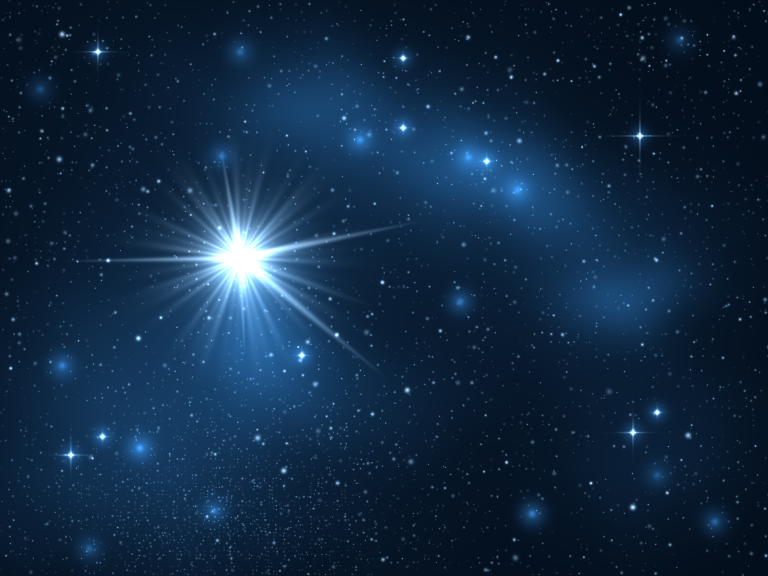
Give the GLSL for this background, as a Shadertoy shader.

```glsl
const vec3 NIGHT = vec3(0.010, 0.050, 0.100);
const vec3 NEBULA = vec3(0.125, 0.310, 0.480);
const vec3 HALO_BLUE = vec3(0.20, 0.48, 0.75);
const vec3 STAR_WHITE = vec3(0.75, 0.90, 1.00);
const vec3 RAY_SILVER = vec3(0.62, 0.70, 0.77);

// Position and strength of soft blue halos
const vec3 HALOS[15] = vec3[15](
    vec3(0.417, 0.910, 0.45), vec3(0.625, 0.757, 0.55), vec3(0.070, 0.845, 0.35),
    vec3(0.243, 0.222, 0.70), vec3(0.799, 0.476, 0.55), vec3(0.924, 0.108, 0.65),
    vec3(0.108, 0.365, 0.55), vec3(0.372, 0.113, 0.50), vec3(1.241, 0.094, 0.50),
    vec3(0.155, 0.047, 0.40), vec3(0.385, 0.729, 0.45), vec3(0.899, 0.670, 0.50),
    vec3(0.813, 0.727, 0.50), vec3(1.141, 0.175, 0.35), vec3(1.180, 0.930, 0.35));

// Position and spike length of sparkling stars
const vec3 SPARKLES[10] = vec3[10](
    vec3(1.111, 0.764, 0.060), vec3(0.170, 0.910, 0.038), vec3(0.123, 0.210, 0.036),
    vec3(1.099, 0.249, 0.038), vec3(0.700, 0.899, 0.014), vec3(0.700, 0.778, 0.014),
    vec3(0.845, 0.720, 0.015), vec3(0.524, 0.383, 0.016), vec3(0.178, 0.242, 0.015),
    vec3(1.141, 0.284, 0.015));

vec3 hash3(vec2 cell) {
    vec3 h = fract(cell.xyx * vec3(0.1031, 0.1030, 0.0973));
    h += dot(h, h.yxz + 33.33);
    return fract((h.xxy + h.yzz) * h.zyx);
}

float cloud(vec2 p, vec2 center, vec2 radius, float tilt) {
    float c = cos(tilt), s = sin(tilt);
    vec2 d = p - center;
    vec2 q = vec2(c * d.x + s * d.y, c * d.y - s * d.x) / radius;
    return exp(-dot(q, q));
}

float spot(vec2 d, float radius) {
    return exp(-dot(d, d) / (radius * radius));
}

// One star per chosen grid cell, kept clear of the cell border
float starLayer(vec2 p, float grid, float chance, float radius) {
    vec2 cell = floor(p * grid);
    vec3 h = hash3(cell + grid);
    vec3 k = hash3(cell + grid * 3.0 + 17.0);
    vec2 center = (cell + 0.2 + 0.6 * h.xy) / grid;
    float size = radius * mix(0.65, 1.25, k.x * k.x);
    return step(h.z, chance) * mix(0.25, 1.0, k.y * k.y) * spot(p - center, size);
}

// Tapering beam leaving the origin
float beam(vec2 d, float angle, float reach, float width) {
    vec2 dir = vec2(cos(angle), sin(angle));
    float along = dot(d, dir) / reach;
    float across = dot(d, vec2(-dir.y, dir.x));
    float fade = clamp(1.0 - along, 0.0, 1.0);
    float w = width * (0.3 + 0.7 * fade);
    return smoothstep(0.0, 0.06, along) * fade * exp(-across * across / (w * w));
}

float rayFan(vec2 d) {
    float a = atan(d.y, d.x);
    float wave = 0.5 + 0.2 * sin(9.0 * a + 0.7) + 0.2 * sin(23.0 * a + 2.1)
               + 0.17 * sin(41.0 * a + 4.0);
    float r = length(d);
    return pow(max(wave, 0.0), 2.0) * exp(-r / 0.085) * smoothstep(0.27, 0.10, r);
}

float sparkle(vec2 d, float reach) {
    vec2 a = abs(d);
    vec2 thin = exp(-a * a / 0.0000025);
    vec2 fade = exp(-a * 3.2 / reach);
    return 0.65 * (thin.y * fade.x + thin.x * fade.y) + spot(d, 0.0042);
}

float nebula(vec2 p) {
    p += 0.012 * sin(p.yx * 17.0 + vec2(0.5, 2.0)) + 0.005 * sin(p.yx * 41.0 + p * 13.0);
    float g = 0.12 * cloud(p, vec2(0.50, 0.55), vec2(0.70, 0.55), 0.0);
    g += 0.42 * cloud(p, vec2(0.72, 0.74), vec2(0.36, 0.13), -0.35);
    g += 0.48 * cloud(p, vec2(0.87, 0.68), vec2(0.15, 0.075), -0.50);
    g += 0.25 * cloud(p, vec2(0.55, 0.81), vec2(0.13, 0.08), 0.2);
    g += 0.25 * cloud(p, vec2(0.40, 0.50), vec2(0.27, 0.24), 0.0);
    g += 0.60 * cloud(p, vec2(0.46, 0.42), vec2(0.09, 0.13), 0.25);
    g += 0.42 * cloud(p, vec2(0.22, 0.25), vec2(0.24, 0.19), 0.3);
    g += 0.20 * cloud(p, vec2(0.58, 0.31), vec2(0.20, 0.10), 0.0);
    g += 0.48 * cloud(p, vec2(1.09, 0.487), vec2(0.10, 0.065), 0.1);
    g += 0.18 * cloud(p, vec2(1.03, 0.50), vec2(0.20, 0.15), 0.0);
    g += 0.20 * cloud(p, vec2(1.13, 0.22), vec2(0.17, 0.15), 0.0);
    return g + 0.13 * cloud(p, vec2(0.42, 0.10), vec2(0.28, 0.13), 0.0);
}

void mainImage(out vec4 fragColor, in vec2 fragCoord) {
    vec2 p = fragCoord / iResolution.y;
    vec3 color = NIGHT + NEBULA * nebula(p);

    // Scattered stars, thicker in the upper corners and the lower middle
    float crowd = cloud(p, vec2(1.12, 0.90), vec2(0.25, 0.20), 0.0)
                + cloud(p, vec2(0.05, 0.72), vec2(0.16, 0.24), 0.0)
                + 0.7 * cloud(p, vec2(0.68, 0.40), vec2(0.26, 0.17), 0.0);
    float dust = cloud(p, vec2(0.40, 0.09), vec2(0.25, 0.16), 0.0);
    float stars = starLayer(p, 23.0, 0.07 + 0.30 * crowd, 0.0038);
    stars += 0.75 * starLayer(p, 41.0, 0.12 + 0.22 * crowd, 0.0026);
    stars += 0.50 * starLayer(p, 77.0, 0.16 + 0.12 * crowd, 0.0019);
    stars += 0.40 * starLayer(p, 151.0, 0.04 + 0.55 * dust, 0.0016);
    color += STAR_WHITE * stars;

    // Halos and sparkles
    for (int i = 0; i < 15; i++) {
        vec2 d = p - HALOS[i].xy;
        color += HALO_BLUE * HALOS[i].z * (0.65 * spot(d, 0.022) + 0.7 * spot(d, 0.006));
    }
    for (int i = 0; i < 10; i++) {
        vec2 d = p - SPARKLES[i].xy;
        color += STAR_WHITE * sparkle(d, SPARKLES[i].z) + HALO_BLUE * 0.35 * spot(d, 0.016);
    }

    // Great star: fan, long beams and core
    vec2 d = p - vec2(0.417, 0.552);
    float rays = 0.85 * rayFan(d);
    rays += 0.75 * beam(d, 3.16, 0.31, 0.0055) + 0.85 * beam(d, 0.20, 0.32, 0.0070);
    rays += 0.75 * beam(d, -0.688, 0.33, 0.0080) + 0.90 * beam(d, 1.745, 0.19, 0.0060);
    rays += 0.65 * beam(d, -1.525, 0.17, 0.0050) + 0.28 * beam(d, -0.35, 0.25, 0.0090);
    color += RAY_SILVER * rays;
    color += vec3(0.70, 0.76, 0.80) * spot(d, 0.046) + vec3(0.26, 0.34, 0.40) * spot(d, 0.085);

    fragColor = vec4(clamp(color, 0.0, 1.0), 1.0);
}
```
